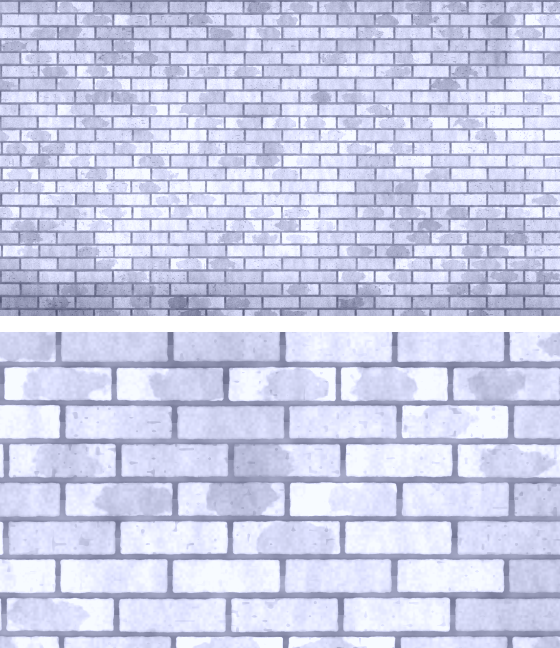
Top, the full canvas; bottom, a detail of the centre.
Reproduce this texture procedurally as a WebGL 1 fragment shader.

```glsl
precision highp float;
// Whitewashed brick wall in running bond, with worn paint, pits and damp stains.

uniform vec2 u_resolution;

float hash(vec2 p) {
  vec3 q = fract(p.xyx * vec3(0.1031, 0.1030, 0.0973));
  q += dot(q, q.yzx + 33.33);
  return fract((q.x + q.y) * q.z);
}

float noise(vec2 p) {
  vec2 i = floor(p), f = fract(p);
  f = f * f * (3.0 - 2.0 * f);
  return mix(mix(hash(i), hash(i + vec2(1, 0)), f.x),
             mix(hash(i + vec2(0, 1)), hash(i + vec2(1, 1)), f.x), f.y);
}

float fbm(vec2 p) {
  float sum = 0.0, weight = 0.53;
  for (int i = 0; i < 4; i++) {
    sum += weight * noise(p);
    p = p * 2.03 + 17.3;
    weight *= 0.5;
  }
  return sum;
}

float roundedBox(vec2 p, vec2 halfSize, float radius) {
  vec2 q = abs(p) - halfSize + radius;
  return length(max(q, 0.0)) + min(max(q.x, q.y), 0.0) - radius;
}

// Weathering of the whole wall: positive values darken.
float grime(vec2 p) {
  float soil = (fbm(p * vec2(5.0, 3.5) + 4.0) - 0.5) * 0.2;
  float drips = 0.5 + fbm(p * vec2(26.0, 5.0));
  float foot = 0.19 * smoothstep(0.17, 0.02, p.y)
             + 0.10 * smoothstep(0.55, 0.0, length(p * vec2(0.8, 1.6)));
  float rightStain = 0.16 * exp(-pow((p.x - 1.57) / 0.05, 2.0)) * smoothstep(0.66, 0.82, p.y);
  float leftStain = 0.09 * exp(-pow((p.x - 0.62) / 0.16, 2.0)) * smoothstep(0.68, 0.86, p.y);
  float topEdge = 0.07 * smoothstep(0.93, 1.0, p.y);
  return soil + foot + (rightStain + leftStain + topEdge) * drips;
}

// Painted face; local runs from -0.5 to 0.5 over one brick.
float brickTone(vec2 p, vec2 local, vec2 id) {
  float tone = 0.865 + (hash(id + 7.0) - 0.5) * 0.13;
  tone += (fbm(p * vec2(75.0, 32.0)) - 0.5) * 0.15;
  tone += (noise(p * 330.0) - 0.5) * 0.06;

  // Paint rubbed thin in the middle of some bricks, leaving pale ends
  float worn = step(0.58, hash(id + 31.0));
  vec2 center = vec2(hash(id + 3.0) - 0.5, 0.1) * 0.5;
  float reach = length((local - center) * vec2(1.6, 1.1)) + (fbm(p * 55.0 + id) - 0.5) * 0.6;
  float patchMask = worn * smoothstep(0.58, 0.46, reach);
  tone += worn * 0.05 - patchMask * (0.10 + 0.06 * hash(id + 11.0));

  // Small pits, denser on some bricks
  float pits = smoothstep(0.80, 0.94, noise(p * vec2(170.0, 210.0) + 50.0));
  return tone - pits * 0.13 * hash(id + 19.0);
}

void main() {
  vec2 p = gl_FragCoord.xy / u_resolution.y;
  float pixel = 1.0 / u_resolution.y;

  // About 15 bricks across and 24.6 courses down, counted from the top
  vec2 pitch = vec2(0.1183, 0.04063);
  vec2 grid = vec2(p.x / pitch.x - 0.03, (1.0 - p.y) / pitch.y - 0.05);
  grid.y += (noise(vec2(p.x * 5.0, floor(grid.y))) - 0.5) * 0.03;
  float course = floor(grid.y);
  grid.x -= 0.5 * (1.0 - mod(course, 2.0)) + (hash(vec2(course, 5.0)) - 0.5) * 0.05;
  vec2 id = vec2(floor(grid.x), course) + 40.0;
  vec2 local = fract(grid) - 0.5;

  // Brick outline with slightly uneven size and chipped edges
  vec2 halfSize = pitch * 0.5 - 0.0027 - 0.0006 * vec2(hash(id), hash(id + 2.0));
  float d = roundedBox(local * pitch, halfSize, 0.0025);
  d += (fbm(p * 130.0) - 0.5) * 0.002;
  float brick = 1.0 - smoothstep(-0.8 * pixel, 0.8 * pixel, d);

  // Mortar is darkest just under the brick above it
  float mortar = 0.57 + (fbm(p * vec2(45.0, 60.0) + 9.0) - 0.5) * 0.22;
  mortar -= 0.07 * smoothstep(-0.5, -0.42, -abs(local.y)) * step(local.y, 0.0);
  float face = brickTone(p, local, id);
  face -= 0.06 * smoothstep(-0.003, 0.0, d);

  float dirt = grime(p);
  float tone = mix(mortar - dirt * 0.6, face - dirt, brick);
  tone = clamp(tone, 0.3, 0.97);
  gl_FragColor = vec4(min(tone + vec3(0.0, 0.014, 0.13), 1.0), 1.0);
}
```
